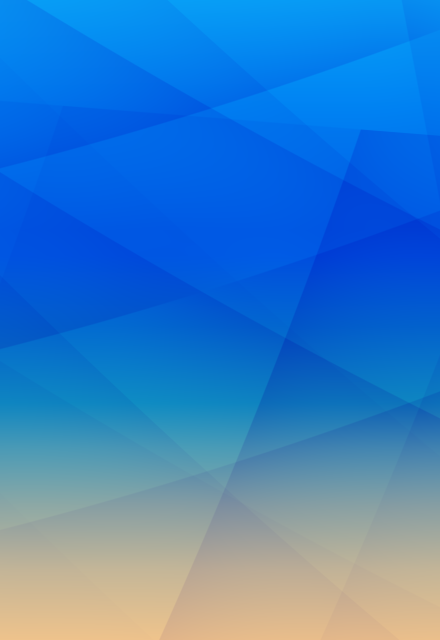
Write a Shadertoy shader that draws this background.

```glsl
// A beach-toned backdrop: sky blue falls through deep blue and teal to warm sand.
// Families of gently bowed lines cross it; each line casts a translucent veil
// that is darkest at its edge and fades with distance.

float ramp(float a, float b, float x) {
    return clamp((x - a) / (b - a), 0.0, 1.0);
}

// Shade on the positive side of an edge at signed distance d.
float veil(float d, float strength, float reach) {
    float soft = 1.0 / iResolution.y;
    return strength * smoothstep(-soft, soft, d) * exp(-max(d, 0.0) / reach);
}

// Vertical gradient, y running from the top (0) to the bottom (1).
vec3 skyToSand(float y) {
    vec3 c = mix(vec3(0.03, 0.64, 0.97), vec3(0.0, 0.51, 0.95), ramp(0.0, 0.17, y));
    c = mix(c, vec3(0.0, 0.38, 0.91), ramp(0.17, 0.36, y));
    c = mix(c, vec3(0.01, 0.45, 0.83), ramp(0.40, 0.51, y));
    c = mix(c, vec3(0.06, 0.57, 0.77), ramp(0.51, 0.63, y));
    c = mix(c, vec3(0.30, 0.63, 0.72), ramp(0.63, 0.70, y));
    c = mix(c, vec3(0.56, 0.67, 0.65), ramp(0.70, 0.79, y));
    c = mix(c, vec3(0.79, 0.74, 0.60), ramp(0.79, 0.89, y));
    return mix(c, vec3(0.95, 0.78, 0.55), ramp(0.89, 1.0, y));
}

void mainImage(out vec4 fragColor, in vec2 fragCoord) {
    // Units of canvas height, measured from the top left.
    vec2 uv = fragCoord / iResolution.xy;
    vec2 p = vec2(uv.x * 0.6875, 1.0 - uv.y);
    float bow = p.x * p.x;
    float shade = 0.0;

    // Rising lines: the shaded side turns from above to below.
    for (int i = 0; i < 3; i++) {
        float k = float(i);
        float d = p.y - (0.263 + 0.2825 * k - 0.255 * p.x - 0.087 * bow);
        float below = smoothstep(-0.15, 0.15, p.x - 0.31 + 0.4 * (k - 1.0));
        shade += mix(veil(-d, 0.17, 0.11), veil(d, 0.14, 0.13), below);
    }

    // Falling lines, shaded below; the lowest is faint.
    for (int i = 0; i < 3; i++) {
        float k = float(i);
        float d = p.y - (-0.026 + 0.295 * k + 0.62 * p.x - 0.088 * bow);
        shade += veil(d, i < 2 ? 0.15 : 0.05, 0.14);
    }

    // Diagonals, alternately clear and faint.
    for (int i = 0; i < 4; i++) {
        float d = p.y - (-0.25 + 0.34 * float(i) + 0.985 * p.x - 0.115 * bow);
        shade += veil(d, i % 2 == 0 ? 0.08 : 0.025, 0.15);
    }

    // Shallow crease, from which the steep lines hang.
    float crease = p.y - 0.1575 - 0.0795 * p.x;
    float hang = smoothstep(-0.001, 0.001, crease);
    shade += veil(crease, 0.06, 0.1);

    // Steep lines, shaded to the right.
    float drop = p.y - 0.202;
    float lean = p.x + 0.34 * drop + 0.069 * drop * drop;
    shade += hang * veil(lean - 0.086, 0.05, 0.12);
    shade += hang * veil(lean - 0.564, 0.20, 0.16);
    shade += hang * veil(lean - 0.816, 0.08, 0.14);

    // Narrow sliver in the upper right corner.
    shade += veil(p.x - 0.6276 - 0.19 * p.y, 0.09, 0.2);

    // Veils weaken over the sand and tint toward deep blue.
    shade *= mix(1.0, 0.45, smoothstep(0.6, 0.8, p.y));
    vec3 color = skyToSand(p.y) * (1.0 - shade * vec3(0.7, 0.9, 0.2));
    fragColor = vec4(clamp(color, 0.0, 1.0), 1.0);
}
```
